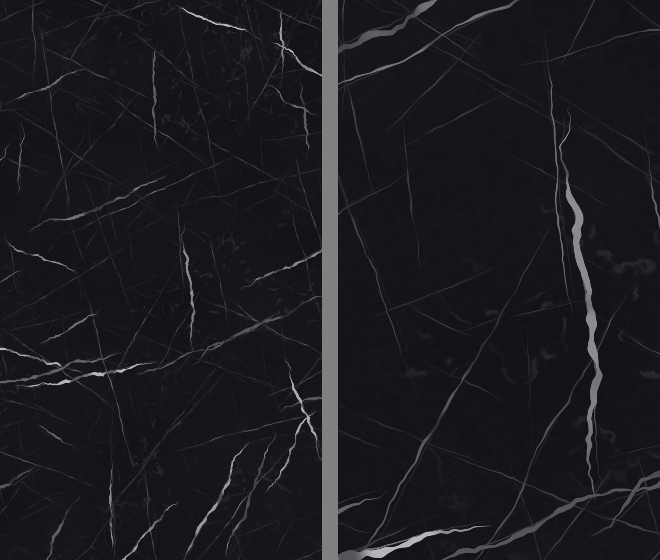
Left, the full canvas; right, a detail of the centre.
Write a Shadertoy shader that draws this texture.

```glsl
const vec3 STONE = vec3(0.080, 0.083, 0.099);
const vec3 CALCITE = vec3(0.74, 0.75, 0.76);
// Main fracture directions in radians
const float DIRECTIONS[4] = float[4](1.75, 0.35, -0.50, 1.00);

float hash(vec2 p) {
    vec3 q = fract(p.xyx * 0.1031);
    q += dot(q, q.yzx + 33.33);
    return fract((q.x + q.y) * q.z);
}

float noise(vec2 p) {
    vec2 i = floor(p), f = fract(p);
    f = f * f * (3.0 - 2.0 * f);
    return mix(mix(hash(i), hash(i + vec2(1, 0)), f.x),
               mix(hash(i + vec2(0, 1)), hash(i + vec2(1, 1)), f.x), f.y);
}

float fbm(vec2 p) {
    float sum = 0.0, amp = 0.5;
    for (int i = 0; i < 5; i++) {
        sum += amp * noise(p);
        p = mat2(1.6, 1.2, -1.2, 1.6) * p + 7.3;
        amp *= 0.5;
    }
    return sum;
}

// Line coverage that dims instead of vanishing when thinner than a pixel
float stroke(float d, float halfWidth, float pixel) {
    float r = max(halfWidth, 0.55 * pixel);
    return (1.0 - smoothstep(r - 0.5 * pixel, r + 0.5 * pixel, d)) * halfWidth / r;
}

// One ragged, tapering vein lying along x
float vein(vec2 p, float halfLength, float halfWidth, float wobble, float seed, float pixel) {
    float t = p.x / halfLength;
    if (abs(t) > 1.0 || abs(p.y) > 0.035) return 0.0;
    float bend = wobble * (1.6 * noise(vec2(p.x * 22.0, seed)) - 0.8
               + 0.5 * noise(vec2(p.x * 75.0, seed + 5.0)) - 0.25
               + 0.2 * noise(vec2(p.x * 240.0, seed + 9.0)));
    float taper = 1.0 - t * t;
    float ragged = 0.35 + 1.1 * noise(vec2(p.x * 110.0, seed + 13.0));
    float gaps = smoothstep(0.12, 0.5, noise(vec2(p.x * 48.0, seed + 17.0)));
    float core = stroke(abs(p.y - bend), halfWidth * taper * ragged, pixel);
    float splinter = stroke(abs(p.y - bend * 0.5 - 0.004 * t), halfWidth * 0.25 * taper, pixel);
    return max(core * mix(0.4, 1.0, gaps), splinter * gaps * 0.6);
}

// Veins scattered one per grid cell; reach limits the half length in cells
float veinLayer(vec2 p, float cell, float reach, float halfWidth, float wobble,
                float density, float salt, float pixel) {
    vec2 home = floor(p / cell);
    float light = 0.0;
    for (int j = -2; j <= 2; j++)
    for (int i = -2; i <= 2; i++) {
        vec2 id = home + vec2(i, j);
        vec2 key = id + salt;
        if (hash(key + 3.7) > density) continue;
        vec2 centre = (id + vec2(hash(key), hash(key + 41.3))) * cell;
        int family = int(4.0 * hash(key + 83.1));
        float angle = DIRECTIONS[family] + 0.36 * (hash(key + 19.9) - 0.5);
        vec2 axis = vec2(cos(angle), sin(angle));
        vec2 d = p - centre;
        vec2 local = vec2(dot(d, axis), dot(d, vec2(-axis.y, axis.x)));
        float size = hash(key + 61.7);
        float halfLength = cell * reach * mix(0.3, 1.0, size);
        float strength = mix(0.35, 1.0, hash(key + 29.3));
        float seed = floor(900.0 * hash(key + 7.1));
        light = max(light, strength * vein(local, halfLength,
                    halfWidth * mix(0.5, 1.0, size), wobble, seed, pixel));
    }
    return light;
}

// Broken hairline cracks gathered in patches
float crackle(vec2 p) {
    float ridge = abs(fbm(p * 26.0) - 0.48);
    float patches = smoothstep(0.46, 0.68, fbm(p * 6.0 + 31.0));
    float broken = smoothstep(0.4, 0.75, noise(p * 120.0));
    return (1.0 - smoothstep(0.0, 0.035, ridge)) * patches * broken;
}

void mainImage(out vec4 fragColor, in vec2 fragCoord) {
    float pixel = 1.0 / iResolution.y;
    vec2 p = fragCoord * pixel;

    // Dark stone with soft clouds and fine grain
    float clouds = fbm(p * 9.0 + 4.0) - 0.48;
    float grain = noise(p * 330.0) - 0.5;
    vec3 color = STONE * (1.0 + 0.28 * clouds + 0.14 * grain);

    // Bold veins, long hairlines and short scratches
    float bold = veinLayer(p, 0.115, 1.25, 0.0026, 0.009, 0.52, 11.0, pixel);
    float hair = veinLayer(p + 0.37, 0.105, 1.8, 0.0008, 0.004, 0.95, 157.0, pixel);
    float scratch = veinLayer(p + 0.71, 0.046, 1.3, 0.0005, 0.003, 0.8, 311.0, pixel);
    float light = max(bold, max(0.55 * hair, 0.26 * scratch));
    light = max(light, 0.13 * crackle(p));

    color = mix(color, CALCITE, clamp(light, 0.0, 1.0));
    fragColor = vec4(color, 1.0);
}
```
